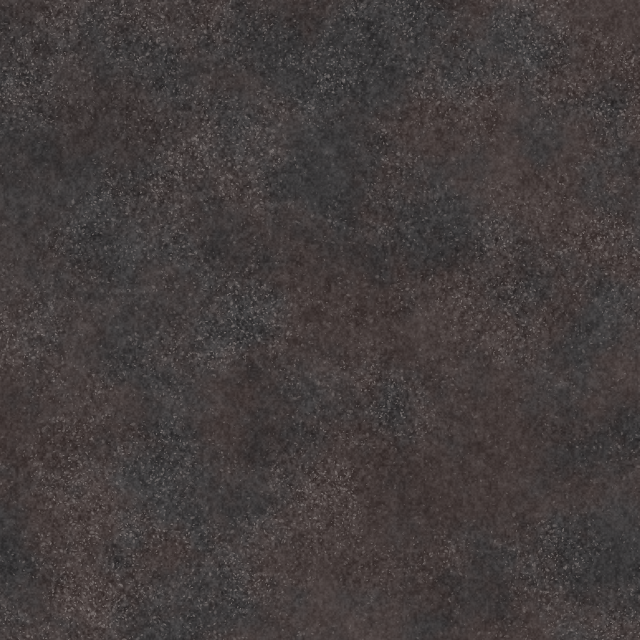
This texture is drawn by a Shadertoy shader. Its source:

```glsl
// Dark weathered stone: slate and rust clouds under fine grain and clustered pale flecks.

const vec3 SLATE = vec3(0.230, 0.224, 0.227);
const vec3 RUST = vec3(0.275, 0.237, 0.231);
const vec3 PALE_FLECK = vec3(0.56, 0.53, 0.52);
const float CLOUD_SCALE = 7.5;     // cloud cells across the canvas
const float CLOUD_LIGHT = 0.07;    // brightness swing of the clouds
const float MOTTLE_SCALE = 42.0;   // small blotches across the canvas
const float MOTTLE_LIGHT = 0.026;
const float GRAIN_SCALE = 215.0;   // grain cells across the canvas
const float GRAIN_CONTRAST = 0.078;
const float SMALL_FLECKS = 205.0;  // fleck cells across the canvas
const float LARGE_FLECKS = 125.0;
const vec2 WORN_CORNER = vec2(0.1, 0.8);

float hash(vec2 p) {
    vec3 q = fract(vec3(p.xyx) * 0.1031);
    q += dot(q, q.yzx + 33.33);
    return fract((q.x + q.y) * q.z);
}

float noise(vec2 p) {
    vec2 cell = floor(p);
    vec2 f = fract(p);
    f = f * f * (3.0 - 2.0 * f);
    float low = mix(hash(cell), hash(cell + vec2(1, 0)), f.x);
    float high = mix(hash(cell + vec2(0, 1)), hash(cell + vec2(1, 1)), f.x);
    return mix(low, high, f.y);
}

float fbm(vec2 p) {
    float sum = 0.0;
    float weight = 0.5;
    for (int i = 0; i < 5; i++) {
        sum += weight * noise(p);
        p = mat2(0.8, 0.6, -0.6, 0.8) * p * 2.03 + 17.3;
        weight *= 0.62;
    }
    return sum / 1.195;
}

// Opacity of scattered, randomly turned chips; density is the chance per cell.
float flecks(vec2 p, float density, float seed) {
    vec2 home = floor(p);
    float cover = 0.0;
    for (int y = -1; y <= 1; y++) {
        for (int x = -1; x <= 1; x++) {
            vec2 cell = home + vec2(x, y);
            vec2 key = cell + seed;
            vec2 center = cell + vec2(hash(key + 3.7), hash(key + 71.3));
            float angle = 6.2832 * hash(key + 131.9);
            vec2 d = p - center;
            d = vec2(d.x * cos(angle) + d.y * sin(angle),
                     d.y * cos(angle) - d.x * sin(angle));
            vec2 radii = vec2(0.38, 0.24) * mix(0.7, 1.2, hash(key + 211.1));
            float shape = 1.0 - smoothstep(0.4, 1.5, length(d / radii));
            float strength = hash(key + 307.7);
            strength = 0.15 + 0.75 * strength * strength;
            cover = max(cover, shape * strength * step(hash(key), density));
        }
    }
    return cover;
}

void mainImage(out vec4 fragColor, in vec2 fragCoord) {
    vec2 uv = fragCoord / iResolution.y;

    // Broad clouds of tint, light and wear
    float tint = smoothstep(0.28, 0.66, fbm(uv * CLOUD_SCALE + 4.1));
    float light = fbm(uv * CLOUD_SCALE * 1.4 + 31.7) - 0.5;
    float wornCorner = 1.0 - smoothstep(0.05, 0.55, length(uv - WORN_CORNER));
    float wear = smoothstep(0.32, 0.72, fbm(uv * CLOUD_SCALE * 1.1 + 57.9) + 0.1 * wornCorner);
    vec3 color = mix(SLATE, RUST, tint * (1.0 - 0.35 * wornCorner));
    color += CLOUD_LIGHT * light;

    // Small blotches, then fine grain slightly drawn out vertically
    float mottle = noise(uv * MOTTLE_SCALE + 21.4) + noise(uv * MOTTLE_SCALE * 2.1 + 66.8) - 1.0;
    color += MOTTLE_LIGHT * mottle;
    float grain = noise(uv * GRAIN_SCALE * vec2(1.0, 0.8) + 9.2)
                + noise(uv * GRAIN_SCALE * 1.8 + 83.4) - 1.0;
    color += GRAIN_CONTRAST * grain * mix(0.75, 1.2, wear);

    // Pale flecks gathered where the surface is worn
    float clumps = smoothstep(0.2, 0.8, noise(uv * 38.0 + 12.6));
    float density = mix(0.1, 0.8, wear) * mix(0.5, 1.2, clumps);
    float chips = flecks(uv * SMALL_FLECKS, density, 11.0);
    chips = max(chips, 0.85 * flecks(uv * LARGE_FLECKS, density * 0.5, 409.0));
    color = mix(color, PALE_FLECK, chips * mix(0.42, 0.8, wear));

    fragColor = vec4(color, 1.0);
}
```
